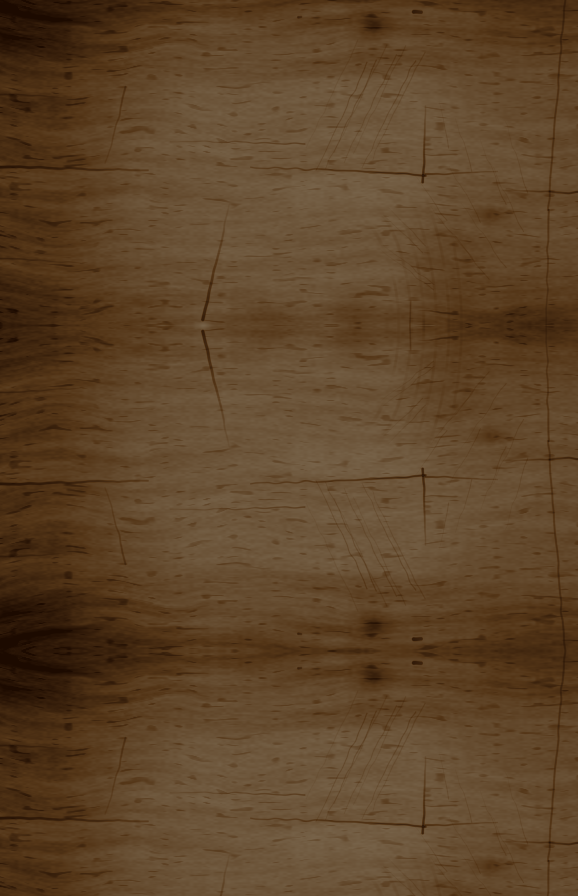
Reproduce this texture procedurally as a Shadertoy shader.

```glsl
float hash(vec2 p) {
    return fract(sin(dot(p, vec2(127.1, 311.7))) * 43758.5453);
}

float noise(vec2 p) {
    vec2 i = floor(p), f = fract(p);
    f = f * f * (3.0 - 2.0 * f);
    return mix(mix(hash(i), hash(i + vec2(1, 0)), f.x),
               mix(hash(i + vec2(0, 1)), hash(i + vec2(1, 1)), f.x), f.y);
}

float fbm(vec2 p) {
    float sum = 0.0, amp = 0.5;
    for (int i = 0; i < 4; i++) {
        sum += amp * noise(p);
        p = p * 2.03 + 17.3;
        amp *= 0.5;
    }
    return sum;
}

// Wavering line from a to b, thinning and fading toward b
float crack(vec2 p, vec2 a, vec2 b, float width, float fade) {
    vec2 ab = b - a;
    float h = clamp(dot(p - a, ab) / dot(ab, ab), 0.0, 1.0);
    vec2 side = normalize(vec2(-ab.y, ab.x));
    vec2 wobble = side * (noise(vec2(h * length(ab) * 90.0, a.x * 99.0)) - 0.5) * 0.0025;
    float d = length(p - a - ab * h - wobble);
    float w = width * (1.0 - 0.6 * fade * h);
    float soft = 0.8 / iResolution.y;
    return (1.0 - fade * h) * (1.0 - smoothstep(w - soft, w + soft, d));
}

float blotch(vec2 p, vec2 center, vec2 size) {
    vec2 d = (p - center) / size;
    return exp(-dot(d, d));
}

vec3 woodColor(float s) {
    vec3 c = mix(vec3(0.11, 0.04, 0.0), vec3(0.33, 0.21, 0.09), clamp(s * 2.0, 0.0, 1.0));
    return mix(c, vec3(0.465, 0.385, 0.285), clamp(s * 2.0 - 1.0, 0.0, 1.0));
}

void mainImage(out vec4 fragColor, in vec2 fragCoord) {
    // Fold the height into mirrored boards: 0 is the pale seam, 0.363 the dark one
    vec2 p = fragCoord / iResolution.y;
    p.y = abs(mod(1.0 - p.y, 0.7266) - 0.3633);

    // Broad light and shade
    float left = 1.0 - smoothstep(-0.03, 0.25, p.x);
    float darkSeam = smoothstep(0.235, 0.363, p.y);
    float paleSeam = exp(-p.y * p.y / 0.0025);
    float s = 0.87 - 0.43 * left - 0.31 * darkSeam - 0.15 * paleSeam;
    s -= 0.16 * smoothstep(0.42, 0.64, p.x);
    s -= 0.14 * left * darkSeam;

    // Knots and stains
    float mottle = 0.4 + 1.2 * fbm(p * 65.0);
    s -= mottle * 0.20 * blotch(p, vec2(0.58, 0.0), vec2(0.07, 0.025));
    s -= mottle * 0.22 * blotch(p, vec2(0.547, 0.124), vec2(0.018, 0.009));
    s -= mottle * 0.16 * blotch(p, vec2(0.39, 0.015), vec2(0.025, 0.022));
    s -= mottle * 0.12 * blotch(p, vec2(0.30, 0.005), vec2(0.03, 0.02));
    s -= mottle * 0.26 * blotch(p, vec2(0.417, 0.332), vec2(0.016, 0.015));
    s -= mottle * 0.20 * blotch(p, vec2(0.04, 0.24), vec2(0.07, 0.014));
    s -= mottle * 0.14 * blotch(p, vec2(0.50, 0.06), vec2(0.05, 0.06));

    // Grain: wide bands, fine fibres and short dark pores
    vec2 g = p;
    g.y += 0.035 * (fbm(p * vec2(7.0, 9.0)) - 0.5) + 0.012 * left * sin(p.x * 22.0);
    float rough = 0.6 + 0.5 * left + 0.5 * darkSeam + 0.3 * paleSeam;
    s += 0.38 * rough * (fbm(g * vec2(5.0, 75.0)) - 0.47);
    s += 0.20 * rough * (fbm(g * vec2(32.0, 260.0) + 5.0) - 0.47);
    s += 0.09 * (noise(p * vec2(220.0, 480.0)) - 0.5);
    s += 0.12 * (fbm(p * 14.0 + 3.0) - 0.47);
    s -= 0.20 * smoothstep(0.74, 0.95, noise(g * vec2(65.0, 330.0) + 40.0));

    // Parallel slanted scratches
    float marks = 0.0;
    for (int i = 0; i < 8; i++) {
        float r = hash(vec2(i, 3.0));
        vec2 a = vec2(0.40 + 0.0105 * float(i), 0.32 - 0.035 * r);
        marks += (0.15 + 0.3 * r) * crack(p, a, a - vec2(0.058, 0.12), 0.0006, 0.5);
    }

    // Scattered scuffs on the right, and faint arcs around the pale seam
    for (int i = 0; i < 14; i++) {
        vec2 r = vec2(hash(vec2(i, 7.0)), hash(vec2(i, 9.0)));
        vec2 a = vec2(0.44 + 0.15 * r.x, 0.03 + 0.17 * r.y);
        marks += 0.25 * crack(p, a, a + vec2(0.05 * r.y - 0.06, 0.03 + 0.05 * r.x), 0.0005, 0.7);
    }
    for (int i = 0; i < 6; i++) {
        float d = abs(length((p - vec2(0.37, 0.0)) * vec2(1.0, 0.55)) - 0.075 - 0.014 * float(i));
        float lit = smoothstep(0.38, 0.45, p.x) * (1.0 - smoothstep(0.08, 0.16, p.y));
        marks += 0.22 * lit * noise(p * 50.0 + float(i)) * (1.0 - smoothstep(0.0005, 0.0025, d));
    }

    // Slanted and upright cracks
    marks += 0.85 * crack(p, vec2(0.2266, 0.0065), vec2(0.2565, 0.135), 0.0018, 0.9);
    marks += 0.85 * crack(p, vec2(0.4727, 0.160), vec2(0.474, 0.245), 0.0014, 0.8);
    marks += 0.45 * crack(p, vec2(0.458, 0.0), vec2(0.458, 0.027), 0.0008, 0.4);
    marks += 0.50 * crack(p, vec2(0.630, 0.364), vec2(0.612, 0.129), 0.0011, 0.1);
    marks += 0.50 * crack(p, vec2(0.612, 0.129), vec2(0.610, 0.0), 0.0011, 0.4);
    marks += 0.45 * crack(p, vec2(0.141, 0.266), vec2(0.118, 0.181), 0.0011, 0.6);

    // Cracks along the grain
    marks += 0.95 * crack(p, vec2(0.0, 0.178), vec2(0.165, 0.173), 0.0016, 0.6);
    marks += 0.75 * crack(p, vec2(0.475, 0.168), vec2(0.28, 0.177), 0.0011, 0.5);
    marks += 0.65 * crack(p, vec2(0.475, 0.168), vec2(0.555, 0.173), 0.0010, 0.6);
    marks += 0.75 * crack(p, vec2(0.645, 0.148), vec2(0.565, 0.152), 0.0012, 0.7);
    marks += 0.50 * crack(p, vec2(0.34, 0.203), vec2(0.19, 0.206), 0.0008, 0.6);
    marks += 0.60 * crack(p, vec2(0.0, 0.259), vec2(0.08, 0.255), 0.0010, 0.7);
    marks += 0.60 * crack(p, vec2(0.0, 0.076), vec2(0.09, 0.070), 0.0010, 0.7);

    // Nicks beside the seams
    marks += 0.9 * crack(p, vec2(0.462, 0.349), vec2(0.470, 0.350), 0.0022, 0.2);
    marks += 0.7 * crack(p, vec2(0.333, 0.345), vec2(0.336, 0.345), 0.0014, 0.2);
    s += 0.25 * blotch(p, vec2(0.226, 0.0), vec2(0.008, 0.004));

    fragColor = vec4(woodColor(clamp(s, 0.0, 1.0) * (1.0 - 0.8 * min(marks, 1.0))), 1.0);
}
```
